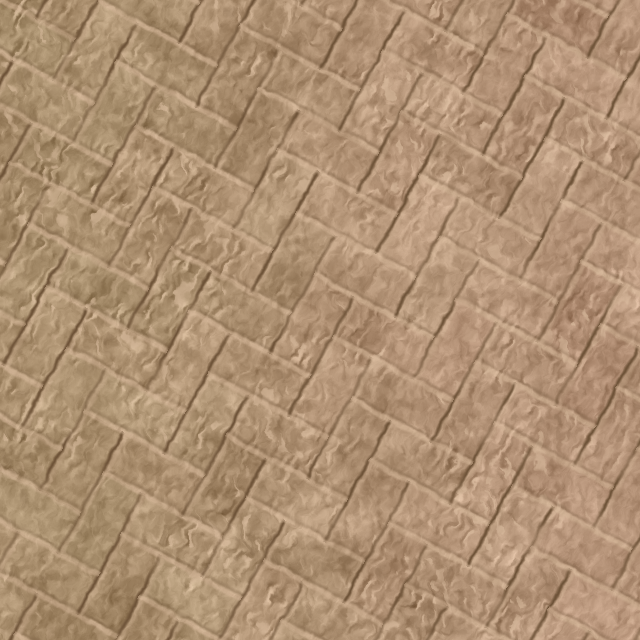
Write a Shadertoy shader that draws this texture.

```glsl
// Weathered herringbone paving of 2:1 bricks, laid at a slant.
// Cells of a rotated grid are paired into bricks by their diagonal index;
// sandy joints, shaded gaps and noise-driven chips give the worn surface.

const float UNIT = 0.0716;                 // brick width, in canvas heights
const float SLANT = 0.4965;                // angle of the courses, radians
const vec2 ANCHOR = vec2(0.466, 0.829);    // corner of one brick
const float GAP_HALF = 0.036;              // widths below are in brick widths
const float SAND_HALF = 0.055;
const float EDGE_WOBBLE = 0.10;
const float BRICK_VARIATION = 0.055;
const float GRAIN_STRENGTH = 0.20;
const float CHIP_RELIEF = 0.24;
const vec3 CLAY = vec3(0.686, 0.570, 0.458);
const vec3 SAND = vec3(0.810, 0.692, 0.575);
const vec3 CHIP = vec3(0.860, 0.745, 0.630);
const vec3 SHADOW = vec3(0.430, 0.325, 0.220);
const vec3 OLIVE_TINT = vec3(-0.018, -0.004, -0.024);
const vec3 ROSE_TINT = vec3(0.016, -0.002, 0.006);

float hash(vec2 p) {
    return fract(sin(dot(p, vec2(127.1, 311.7))) * 43758.5453);
}

float noise(vec2 p) {
    vec2 i = floor(p), f = fract(p);
    f = f * f * (3.0 - 2.0 * f);
    return mix(mix(hash(i), hash(i + vec2(1, 0)), f.x),
               mix(hash(i + vec2(0, 1)), hash(i + vec2(1, 1)), f.x), f.y);
}

float fbm(vec2 p) {
    float sum = 0.0, weight = 0.5;
    for (int k = 0; k < 4; k++) {
        sum += weight * noise(p);
        p = mat2(1.6, 1.2, -1.2, 1.6) * p + 7.3;
        weight *= 0.5;
    }
    return sum / 0.9375;
}

// Soft line of the given half width, centred on zero
float band(float x, float halfWidth, float soft) {
    return 1.0 - smoothstep(halfWidth - soft, halfWidth + soft, abs(x));
}

// Finds the brick covering p: origin in xy, size in zw
vec4 herringbone(vec2 p) {
    vec2 cell = floor(p);
    float m = mod(cell.x - cell.y, 4.0);
    if (m < 1.5) return vec4(cell - vec2(m, 0.0), 2.0, 1.0);
    return vec4(cell - vec2(0.0, 3.0 - m), 1.0, 2.0);
}

// Signed offset from the nearer end of the span 0..size
vec2 edgeOffset(vec2 local, vec2 size) {
    return mix(local, local - size, step(0.5 * size, local));
}

// Short straight streaks in two crossing directions, choosing one per area
float streaks(vec2 p) {
    float rising = noise(p * vec2(10.0, 3.6));
    vec2 turned = vec2(p.x + p.y, p.y - p.x) * 0.7071;
    float falling = noise(turned * vec2(3.6, 10.0) + 47.0);
    return mix(rising, falling, smoothstep(0.4, 0.6, noise(p * 1.7 + 23.0)));
}

void mainImage(out vec4 fragColor, in vec2 fragCoord) {
    vec2 uv = fragCoord / iResolution.y;
    float c = cos(SLANT), s = sin(SLANT);
    vec2 q = (uv - ANCHOR) / UNIT;
    vec2 p = vec2(dot(q, vec2(c, -s)), dot(q, vec2(-s, -c)));
    float pixel = 1.0 / (UNIT * iResolution.y);

    // Slightly ragged brick outlines
    vec2 wobble = vec2(fbm(p * 4.0), fbm(p * 4.0 + 31.0)) - 0.5;
    vec2 laid = p + wobble * EDGE_WOBBLE;
    vec4 brick = herringbone(laid);
    vec2 edge = edgeOffset(laid - brick.xy, brick.zw);
    float tone = hash(brick.xy + 3.7);
    float blush = hash(brick.xy + 19.1);

    // Brick faces: broad tint, per-brick tone, mottling and grain
    float across = smoothstep(0.05, 0.95, uv.x + 0.2 * (fbm(uv * 4.0) - 0.5));
    vec3 color = CLAY + mix(OLIVE_TINT, ROSE_TINT, across);
    color += 0.6 * ROSE_TINT * (blush - 0.5);
    color += BRICK_VARIATION * (tone - 0.5) + 0.03 * (uv.x - 0.5);
    color += 0.17 * (fbm(p * 1.1 + 5.0) - 0.5);
    float grain = fbm(p * vec2(8.0, 5.5) + wobble * 2.0);
    color += GRAIN_STRENGTH * (grain - 0.5);

    // Chips: relief from the slope of the streaks, gathered in worn patches
    float worn = smoothstep(0.35, 0.68, fbm(p * 0.8 + 41.0));
    vec2 bent = p + wobble * 0.3;
    float chip = streaks(bent);
    float slope = chip - streaks(bent + vec2(0.05, 0.04));
    color += CHIP_RELIEF * slope * (0.4 + 0.6 * worn);
    float crest = smoothstep(0.70, 0.90, chip);
    color = mix(color, CHIP, 0.60 * crest * (0.2 + 0.8 * worn));
    float pit = smoothstep(0.30, 0.10, chip);
    color = mix(color, SHADOW, 0.17 * pit * (0.3 + 0.7 * worn));

    // Sandy joints, brightest along the courses that face the light
    float soft = 0.026 + 0.5 * pixel;
    float fill = 0.50 + 0.50 * noise(p * 2.1 + 90.0);
    vec3 sand = SAND + 0.16 * (grain - 0.5);
    float course = band(edge.y, SAND_HALF, soft);
    float rim = band(edge.x - 0.080, SAND_HALF, soft);
    color = mix(color, SHADOW, 0.32 * fill * band(edge.y + 0.095, GAP_HALF, soft));
    color = mix(color, sand, max(0.85 * course, 0.55 * rim) * fill);

    // Shaded gaps in the steep direction, partly filled in
    float depth = smoothstep(0.15, 0.75, noise(p * 1.2 + 120.0));
    float gap = band(edge.x, GAP_HALF, soft) * (1.0 - 0.6 * course);
    color = mix(color, SHADOW, gap * mix(0.45, 1.0, depth));

    fragColor = vec4(clamp(color, 0.0, 1.0), 1.0);
}
```
